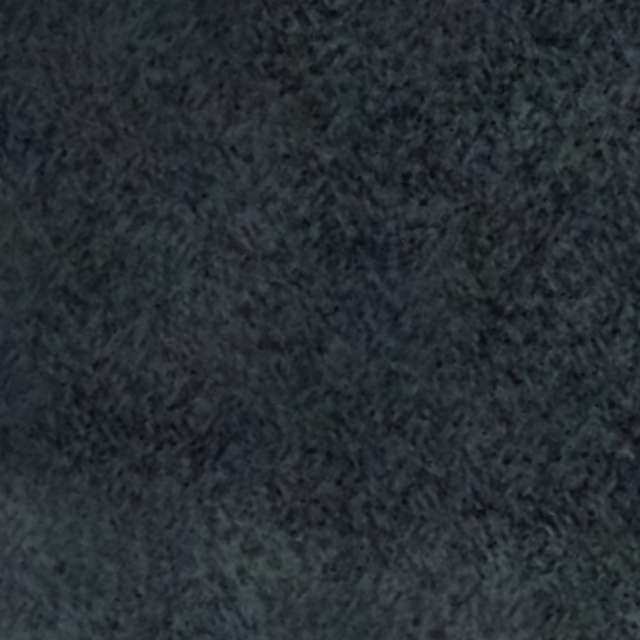
A Shadertoy shader for this texture:

```glsl
#define DARK vec3(0.108, 0.128, 0.146)
#define LIGHT vec3(0.235, 0.272, 0.288)
#define BASE_TONE 0.33
#define GRAIN_FREQ vec2(118.0, 66.0)
#define FINE_FREQ 165.0
#define GRAIN_GAIN 1.05
#define FINE_GAIN 0.5
#define PIT_CELLS 52.0
#define PIT_DEPTH 0.5
#define FLECK_CELLS 40.0
#define FLECK_GAIN 0.38
#define BAND_LIFT 0.36

// Integer hash: three random values per lattice cell
vec3 hash3(vec2 cell, float seed) {
    uvec3 v = uvec3(ivec3(vec3(cell, seed)) + 4096);
    v = v * 1664525u + 1013904223u;
    v.x += v.y * v.z; v.y += v.z * v.x; v.z += v.x * v.y;
    v ^= v >> 16u;
    v.x += v.y * v.z; v.y += v.z * v.x; v.z += v.x * v.y;
    return vec3(v >> 8u) / 16777216.0;
}

// Value noise centred on zero
float noise(vec2 p, float seed) {
    vec2 i = floor(p), f = fract(p);
    f = f * f * (3.0 - 2.0 * f);
    float low = mix(hash3(i, seed).x, hash3(i + vec2(1, 0), seed).x, f.x);
    float high = mix(hash3(i + vec2(0, 1), seed).x, hash3(i + vec2(1, 1), seed).x, f.x);
    return mix(low, high, f.y) - 0.5;
}

float cloud(vec2 p, float seed) {
    float sum = 0.0, gain = 1.0;
    for (int k = 0; k < 3; k++) {
        sum += gain * noise(p, seed + float(k));
        p = p * 2.03 + 7.3;
        gain *= 0.5;
    }
    return sum;
}

vec2 rotate(vec2 p, float angle) {
    float c = cos(angle), s = sin(angle);
    return vec2(c * p.x + s * p.y, c * p.y - s * p.x);
}

// Soft ellipses, one per chosen cell; radii are in cell units
float scatter(vec2 p, float share, vec2 radii, float tilt, float spread, float seed) {
    vec2 home = floor(p);
    float cover = 0.0;
    for (int y = -1; y <= 1; y++)
    for (int x = -1; x <= 1; x++) {
        vec2 cell = home + vec2(x, y);
        vec3 place = hash3(cell, seed), form = hash3(cell, seed + 1.0);
        vec2 d = rotate(p - cell - place.xy, tilt + spread * (form.x - 0.5));
        d /= radii * mix(0.65, 1.25, form.y);
        float spot = smoothstep(1.3, 0.35, length(d)) * mix(0.5, 1.0, form.z);
        cover = max(cover, spot * step(place.z, share));
    }
    return cover;
}

// Broad light and dark zones of the slab
float broadTone(vec2 p) {
    float edge = 0.235 - 0.07 * p.x + 0.06 * cloud(p * 7.0, 10.0);
    float band = smoothstep(edge + 0.04, edge - 0.06, p.y) * mix(1.0, 0.65, p.x);
    float shade = exp(-pow((p.y - 0.33) / 0.07, 2.0)) * smoothstep(0.95, 0.2, p.x);
    float corner = smoothstep(0.75, 1.0, p.y) * smoothstep(0.8, 0.2, p.x);
    return BAND_LIFT * band - 0.13 * shade - 0.08 * corner
         + 0.05 * p.x + 0.22 * cloud(p * 9.0, 20.0);
}

// Streaky grains whose lean drifts between two diagonals
float grainTone(vec2 p) {
    float left = noise(rotate(p, 0.55) * GRAIN_FREQ, 30.0);
    float right = noise(rotate(p, -0.6) * GRAIN_FREQ, 31.0);
    float lean = smoothstep(-0.18, 0.18, noise(p * 24.0, 32.0));
    return GRAIN_GAIN * mix(left, right, lean)
         + FINE_GAIN * noise(rotate(p, 0.3) * FINE_FREQ, 33.0);
}

void mainImage(out vec4 fragColor, in vec2 fragCoord) {
    vec2 p = fragCoord / iResolution.xy;

    // Relief is stronger to the right and varies in patches
    float relief = mix(0.72, 1.1, smoothstep(0.0, 0.9, p.x)) + 0.4 * cloud(p * 6.0, 40.0);
    float pits = scatter(p * PIT_CELLS, 0.3, vec2(0.36, 0.24), 0.6, 2.6, 50.0);
    float flecks = scatter(p * FLECK_CELLS, 0.22, vec2(0.15, 0.42), 0.2, 2.2, 60.0);
    float holes = scatter(p * 11.0, 0.06, vec2(0.19, 0.11), 0.0, 0.9, 70.0);

    float tone = BASE_TONE + broadTone(p);
    tone += relief * (grainTone(p) + FLECK_GAIN * flecks - PIT_DEPTH * pits);
    tone = mix(tone, -0.15, 0.85 * holes);
    vec3 color = mix(DARK, LIGHT, clamp(tone, -0.4, 1.35));

    // Faint drift between green-grey, blue and brown
    color += vec3(0.004, -0.006, 0.014) * cloud(p * 8.0, 80.0);
    color += vec3(0.014, 0.0, -0.006) * cloud(p * 13.0, 90.0);
    fragColor = vec4(color, 1.0);
}
```
